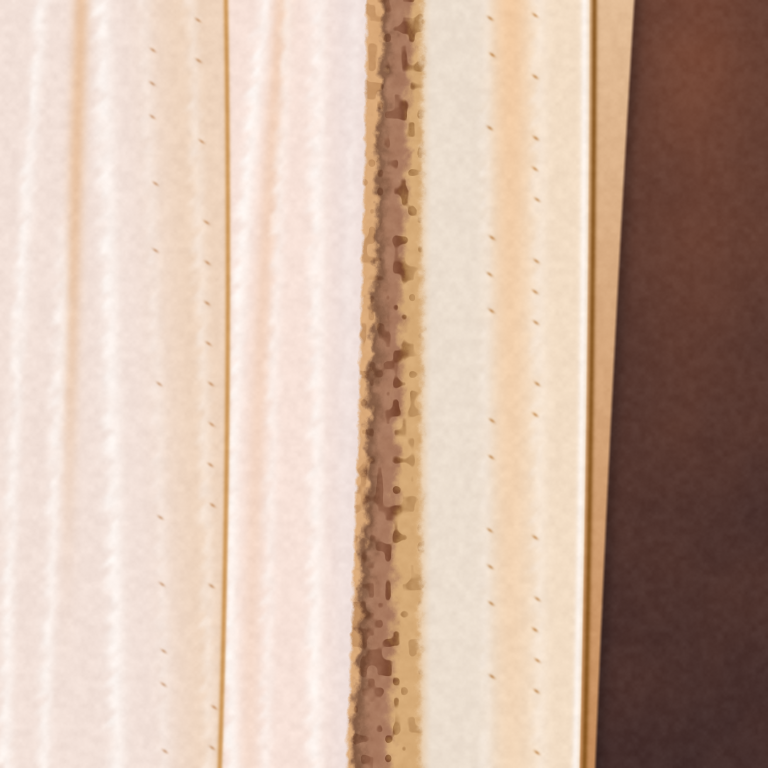
Reproduce this texture procedurally as a WebGL 1 fragment shader.

```glsl
precision highp float;
uniform vec2 u_resolution;

float hash(vec2 p) {
  vec3 q = fract(vec3(p.xyx) * 0.1031);
  q += dot(q, q.yzx + 33.33);
  return fract((q.x + q.y) * q.z);
}

float noise(vec2 p) {
  vec2 i = floor(p), f = fract(p);
  f = f * f * (3.0 - 2.0 * f);
  return mix(mix(hash(i), hash(i + vec2(1.0, 0.0)), f.x),
             mix(hash(i + vec2(0.0, 1.0)), hash(i + vec2(1.0, 1.0)), f.x), f.y);
}

float fbm(vec2 p) {
  float sum = 0.0, amp = 0.5;
  for (int i = 0; i < 4; i++) {
    sum += amp * noise(p);
    p = p * 2.03 + 17.0;
    amp *= 0.5;
  }
  return sum;
}

// Quadratic through three x positions: bottom, middle, top.
float bend(float y, float low, float mid, float high) {
  return low + y * (4.0 * mid - 3.0 * low - high) + 2.0 * y * y * (low - 2.0 * mid + high);
}

float ridge(float d, float width) {
  return exp(-d * d / (width * width));
}

float edge(float d, float soft) {
  return smoothstep(-soft, soft, d);
}

// Bright streak broken into small slanted dabs.
float gloss(vec2 p, float center, float width) {
  float dabs = noise(vec2(p.x * 65.0, p.y * 95.0 - p.x * 60.0));
  float d = p.x - center + (dabs - 0.5) * 0.008;
  return ridge(d, width) * (0.55 + 0.6 * dabs);
}

// Sparse short marks strung along a vertical line.
float specks(vec2 p, float center, float rows) {
  float row = floor(p.y * rows);
  float r = hash(vec2(row, floor(center * 90.0)));
  vec2 d = vec2(p.x - center - (r - 0.5) * 0.006, (fract(p.y * rows) - 0.5) / rows);
  d.y += d.x * 0.5;
  return step(0.4, r) * exp(-dot(d * d, vec2(70000.0, 160000.0)));
}

vec3 leftFolds(vec2 p, vec3 white) {
  float y = p.y;
  vec3 c = mix(vec3(0.95, 0.88, 0.845), vec3(0.935, 0.83, 0.74),
               edge(p.x - bend(y, 0.235, 0.215, 0.195), 0.045));
  float crease = p.x - bend(y, 0.085, 0.092, 0.106);
  c = mix(c, vec3(0.91, 0.75, 0.61), ridge(crease, 0.011) * smoothstep(0.1, 0.8, y) * 0.85);
  c = mix(c, white, gloss(p, bend(y, 0.008, 0.022, 0.055), 0.009) * 0.8);
  c = mix(c, white, gloss(p, bend(y, 0.058, 0.076, 0.098), 0.009) * 0.75 * (1.0 - smoothstep(0.55, 0.8, y)));
  c = mix(c, white, gloss(p, bend(y, 0.153, 0.146, 0.133), 0.012) * 0.85);
  c = mix(c, white, gloss(p, bend(y, 0.216, 0.205, 0.187), 0.009) * 0.3);
  c = mix(c, white, gloss(p, bend(y, 0.272, 0.266, 0.248), 0.009) * 0.4);
  return c - vec3(0.12, 0.19, 0.25) * (specks(p, bend(y, 0.215, 0.206, 0.195), 23.0)
                                     + specks(p, bend(y, 0.276, 0.272, 0.255), 19.0));
}

vec3 pinkFolds(vec2 p, vec3 white) {
  float y = p.y;
  vec3 c = mix(vec3(0.97, 0.885, 0.845), vec3(0.94, 0.875, 0.855), edge(p.x - 0.43, 0.025));
  c = mix(c, vec3(0.94, 0.79, 0.68), ridge(p.x - bend(y, 0.324, 0.338, 0.368), 0.012) * (0.25 + 0.5 * y));
  c = mix(c, white, gloss(p, bend(y, 0.303, 0.307, 0.345), 0.010) * 0.9);
  c = mix(c, white, gloss(p, bend(y, 0.347, 0.357, 0.376), 0.008) * 0.55);
  c = mix(c, white, gloss(p, bend(y, 0.411, 0.413, 0.414), 0.011) * 0.8);
  return mix(c, white, gloss(p, bend(y, 0.44, 0.453, 0.462), 0.008) * 0.35 * y);
}

vec3 hollow(vec2 p, float left) {
  float grain = fbm(p * vec2(75.0, 65.0));
  float wobble = (grain - 0.47) * 0.024;
  vec3 c = mix(vec3(0.64, 0.45, 0.35), vec3(0.70, 0.52, 0.41), grain);
  float shade = p.x - bend(p.y, 0.463, 0.485, 0.500) + wobble;
  c = mix(c, vec3(0.46, 0.32, 0.23), ridge(shade, 0.010) * 0.7);
  c = mix(vec3(0.86, 0.67, 0.48), c, edge(p.x - left - 0.006 - 0.014 * p.y + wobble, 0.006));
  float rim = p.x - bend(p.y, 0.507, 0.520, 0.538) + wobble;
  c = mix(c, vec3(0.84, 0.67, 0.47), edge(rim, 0.009));
  float pits = smoothstep(0.62, 0.78, noise(p * vec2(95.0, 80.0)));
  return c - vec3(0.24, 0.25, 0.23) * pits * (0.35 + 0.55 * ridge(rim, 0.013));
}

vec3 creamPanel(vec2 p, vec3 white) {
  vec3 c = mix(vec3(0.925, 0.87, 0.81), vec3(0.95, 0.865, 0.77), edge(p.x - 0.645, 0.025));
  c = mix(vec3(0.90, 0.76, 0.60), c, edge(p.x - 0.552, 0.012));
  c = mix(c, vec3(0.95, 0.79, 0.63), ridge(p.x - 0.665, 0.024) * (0.3 + 0.65 * p.y));
  c = mix(c, white, gloss(p, 0.633, 0.008) * 0.25 + gloss(p, 0.703, 0.011) * 0.35);
  c -= vec3(0.14, 0.23, 0.32) * (specks(p, 0.638, 21.0) + specks(p, 0.697, 25.0));
  return mix(c, white, ridge(p.x - bend(p.y, 0.749, 0.758, 0.761), 0.005) * 0.8);
}

void main() {
  vec2 p = gl_FragCoord.xy / u_resolution;
  float y = p.y;
  vec3 white = vec3(1.0, 0.97, 0.95);
  float grain = fbm(p * 110.0) - 0.47;

  // Panel boundaries.
  float seam = bend(y, 0.289, 0.299, 0.297);
  float gapLeft = bend(y, 0.451, 0.468, 0.478);
  float gapRight = bend(y, 0.546, 0.548, 0.550);
  float creamEnd = bend(y, 0.755, 0.764, 0.768);
  float darkStart = bend(y, 0.775, 0.798, 0.826);

  // Pale folds and the brown hollow between them.
  vec3 color = mix(leftFolds(p, white), pinkFolds(p, white), edge(p.x - seam, 0.002));
  color = mix(color, vec3(0.79, 0.57, 0.31), ridge(p.x - seam + 0.003, 0.0035) * 0.85);
  color = mix(color, hollow(p, gapLeft), edge(p.x - gapLeft + grain * 0.008, 0.003));
  color = mix(color, creamPanel(p, white), edge(p.x - gapRight + grain * 0.012, 0.006));

  // Narrow tan sliver with its dark outline.
  vec3 sliver = mix(vec3(0.78, 0.56, 0.37), vec3(0.89, 0.74, 0.59), y);
  color = mix(color, sliver, edge(p.x - creamEnd, 0.002));
  color = mix(color, vec3(0.52, 0.33, 0.12), ridge(p.x - creamEnd - 0.006, 0.004) * 0.9);

  // Dark wall, warmer toward the top.
  float mottling = fbm(p * 9.0) - 0.47;
  vec3 wall = mix(vec3(0.27, 0.18, 0.17), vec3(0.42, 0.265, 0.21), clamp(y * 0.95 + mottling * 0.5, 0.0, 1.0));
  wall += vec3(0.07, 0.03, 0.01) * ridge(p.x - 0.91, 0.06) * (y - 0.3);
  wall *= 1.0 - 0.22 * ridge(p.x - darkStart, 0.012);
  color = mix(color, wall, edge(p.x - darkStart, 0.003));

  color += grain * vec3(0.055, 0.06, 0.06);
  gl_FragColor = vec4(clamp(color, 0.0, 1.0), 1.0);
}
```
